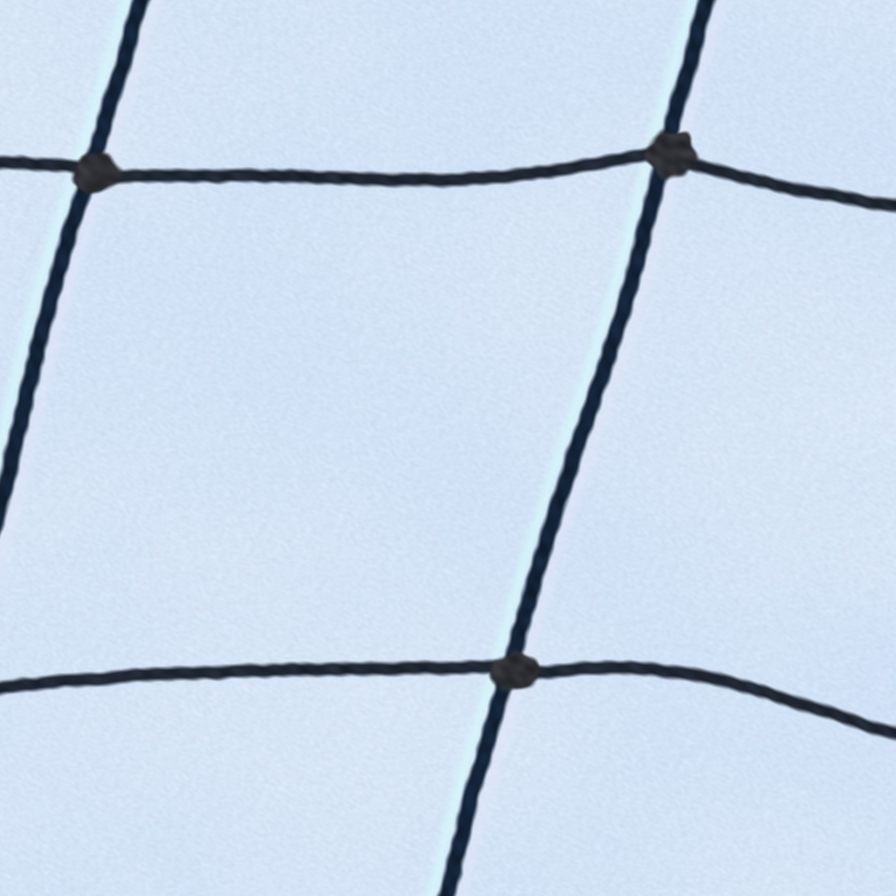
Write a Shadertoy shader that draws this pattern.

```glsl
#define ACROSS vec2(0.641, 0.021)
#define DOWN vec2(-0.173, -0.577)
#define FIRST_KNOT vec2(0.108, 0.807)
#define RIGHT_DROP 0.11
#define CORD_HALF 0.0069
#define UPRIGHT_HALF 0.0086
#define KNOT_RADIUS 0.0235
#define SOFTNESS 0.0033
#define TWIST_RATE 250.0
#define GRAIN 0.034
#define PI 3.14159265

vec2 hashGradient(vec2 cell) {
    vec3 q = fract(cell.xyx * vec3(0.1031, 0.103, 0.0973));
    q += dot(q, q.yzx + 33.33);
    return fract((q.xx + q.yz) * q.zy) * 2.0 - 1.0;
}

float gradientNoise(vec2 p) {
    vec2 i = floor(p), f = p - i;
    vec2 u = f * f * f * (f * (f * 6.0 - 15.0) + 10.0);
    float a = dot(hashGradient(i), f);
    float b = dot(hashGradient(i + vec2(1, 0)), f - vec2(1, 0));
    float c = dot(hashGradient(i + vec2(0, 1)), f - vec2(0, 1));
    float d = dot(hashGradient(i + 1.0), f - 1.0);
    return mix(mix(a, b, u.x), mix(c, d, u.x), u.y);
}

float cloudNoise(vec2 p) {
    float sum = 0.0, gain = 1.0;
    for (int k = 0; k < 4; k++) {
        sum += gain * gradientNoise(p);
        p = mat2(1.6, 1.2, -1.2, 1.6) * p + 7.3;
        gain *= 0.5;
    }
    return sum;
}

// Skewed lattice whose right side hangs lower
vec2 knotAt(int i, int j) {
    vec2 k = FIRST_KNOT + float(i) * ACROSS + float(j) * DOWN;
    k.y -= RIGHT_DROP * float(max(i - 1, 0));
    return k;
}

// Bowed strand running along x: signed distance and position along it
vec2 strand(vec2 p, vec2 a, vec2 b, vec2 bow, float kink) {
    vec2 span = b - a;
    float t = (p.x - a.x) / span.x;
    if (t < 0.0 || t > 1.0) return vec2(1.0, p.x);
    float y = mix(a.y, b.y, t) + bow.x * sin(PI * t)
            + bow.y * sin(2.0 * PI * t) + kink * cos(PI * t);
    return vec2((p.y - y) * abs(span.x) / length(span), p.x);
}

float coverage(float d) {
    float w = max(SOFTNESS, 0.8 / iResolution.y);
    return 1.0 - smoothstep(-w, w, d);
}

// Twisted, slightly wandering cord with an uneven edge
vec3 drawCord(vec3 color, vec2 s, float halfWidth, vec3 tint) {
    s.x += 0.002 * gradientNoise(vec2(s.y * 32.0, 9.5));
    float drift = 5.0 * gradientNoise(vec2(s.y * 14.0, 4.5));
    float twist = sin(TWIST_RATE * s.y + 260.0 * s.x + drift);
    float wear = gradientNoise(vec2(s.y * 60.0, s.x * 80.0 + 0.5));
    float edge = abs(s.x) - halfWidth * (1.0 + 0.055 * twist + 0.18 * wear);
    vec3 fiber = tint * (1.0 + 0.08 * twist + 0.35 * wear);
    return mix(color, fiber, coverage(edge));
}

vec3 drawKnot(vec3 color, vec2 p, int i, int j) {
    vec2 seed = vec2(i, j) * 5.7 + 2.0;
    vec2 q = p - knotAt(i, j);
    float lumps = gradientNoise(q * 48.0 + seed);
    float radius = KNOT_RADIUS * (i == 1 && j == 0 ? 1.13 : 1.0);
    float edge = length(q * vec2(0.92, 1.06)) - radius * (1.0 + 0.38 * lumps);
    float folds = gradientNoise(mat2(0.8, 0.6, -0.6, 0.8) * q * vec2(55, 90) + seed);
    vec3 fiber = vec3(0.18, 0.185, 0.205) * (1.0 + 0.6 * folds);
    return mix(color, fiber, coverage(edge));
}

void mainImage(out vec4 fragColor, in vec2 fragCoord) {
    vec2 p = fragCoord / iResolution.y;

    // Thin cloud over pale sky, with fine tinted grain
    float haze = 0.52 + 0.42 * cloudNoise(p * vec2(2.0, 2.6) + 3.1);
    haze += 0.25 * smoothstep(0.5, 0.0, distance(p, vec2(0.0, 1.0)));
    vec3 color = mix(vec3(0.785, 0.86, 0.96), vec3(0.87, 0.92, 0.968), clamp(haze, 0.0, 1.0));
    vec2 slant = mat2(0.9, 0.44, -0.44, 0.9) * p;
    color += GRAIN * (gradientNoise(slant * vec2(150, 230)) + 0.4 * gradientNoise(slant * 80.0));
    color += GRAIN * 0.4 * gradientNoise(p * 100.0 + 40.0) * vec3(1.0, -0.3, -0.2);

    // Bow and S-bend of each span, ordered by row then column
    vec2 crossBow[6] = vec2[6](
        vec2(0.022, 0.0), vec2(-0.018, 0.008), vec2(-0.019, -0.004),
        vec2(0.0), vec2(0.010, 0.003), vec2(0.007, 0.022));
    vec2 uprightBow[6] = vec2[6](
        vec2(0.0), vec2(-0.004, 0.0), vec2(0.007, -0.0065),
        vec2(0.003, 0.004), vec2(0.0), vec2(0.008, -0.005));

    // Upright cords with a bright fringe on the left
    for (int k = 0; k < 6; k++) {
        int i = k % 2, j = k / 2 - 1;
        vec2 s = strand(p.yx + vec2(0.0, 0.008), knotAt(i, j).yx,
                        knotAt(i, j + 1).yx, uprightBow[k], 0.0);
        float left = (s.x + 0.016) / 0.0075, right = (s.x - 0.016) / 0.007;
        color = mix(color, vec3(0.84, 0.965, 0.985), 0.75 * exp(-left * left));
        color = mix(color, vec3(0.89, 0.90, 0.98), 0.5 * exp(-right * right));
        color = drawCord(color, s, UPRIGHT_HALF, vec3(0.075, 0.135, 0.215));
    }

    // Cross cords
    for (int k = 0; k < 6; k++) {
        int i = k % 3 - 1, j = k / 3;
        vec2 s = strand(p, knotAt(i, j), knotAt(i + 1, j), crossBow[k], -0.005);
        color = drawCord(color, s, CORD_HALF, vec3(0.12, 0.15, 0.195));
    }

    for (int k = 0; k < 4; k++) color = drawKnot(color, p, k % 2, k / 2);

    fragColor = vec4(clamp(color, 0.0, 1.0), 1.0);
}
```
